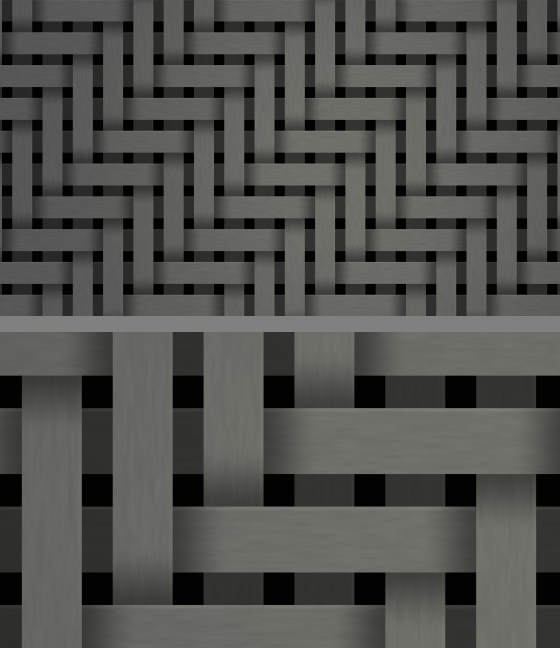
Top, the full canvas; bottom, a detail of the centre.
Write a Shadertoy shader that draws this pattern.

```glsl
// Herringbone twill of flat grey bands, three over and three under, on black.
// A shifted periodic distance gives each band's raised span; spans darken where
// they dive, and grain, lit rims and a broad soft light finish the surface.

const vec2 REPEATS = vec2(18.49, 9.632);    // bands across and down
const vec2 FIRST_BAND = vec2(0.734, 0.319); // centre of the first band, in cells
const vec2 HALF_WIDTH = vec2(0.33, 0.335);  // half band width, in cells
const float SPAN_HALF = 1.67;               // half length of a raised span
const float TWILL_PERIOD = 6.0;
const vec3 BACKING = vec3(0.008);

float hash(vec2 p) {
    vec3 q = fract(vec3(p.xyx) * 0.1031);
    q += dot(q, q.yzx + 33.33);
    return fract((q.x + q.y) * q.z);
}

float valueNoise(vec2 p) {
    vec2 i = floor(p), f = fract(p);
    f = f * f * (3.0 - 2.0 * f);
    float low = mix(hash(i), hash(i + vec2(1.0, 0.0)), f.x);
    float high = mix(hash(i + vec2(0.0, 1.0)), hash(i + vec2(1.0)), f.x);
    return mix(low, high, f.y);
}

// Distance along a band from the middle of its nearest raised span
float spanDistance(float position) {
    return abs(mod(position, TWILL_PERIOD) - 0.5 * TWILL_PERIOD);
}

// Raised spans fade towards their ends; sunken parts stay dim
float spanShade(float distanceFromMiddle) {
    float inside = SPAN_HALF - distanceFromMiddle;
    float raised = mix(0.56, 1.0, smoothstep(-0.05, 0.62, inside));
    float sunken = 0.52 - 0.06 * smoothstep(0.0, 0.3, -inside);
    return inside > 0.0 ? raised : sunken;
}

// Brushed streaks running along a band, with a small tone shift per band
float brushedGrain(float along, float across, float band, float seed) {
    vec2 fibre = vec2(along * 4.0, across * 26.0 + band * 37.0 + seed);
    float streaks = valueNoise(fibre) + 0.6 * valueNoise(fibre * vec2(3.0, 2.1));
    float tone = hash(vec2(band + 20.0, seed)) - 0.5;
    return 1.0 + 0.055 * (streaks - 0.8) + 0.025 * tone;
}

// Thin highlight just inside one edge of a band
float litRim(float distanceFromEdge, float thickness) {
    return 1.0 - smoothstep(0.0, thickness, abs(distanceFromEdge - 0.5 * thickness));
}

float bandMask(float across, float halfWidth, float pixel) {
    return clamp((halfWidth - abs(across)) / pixel + 0.5, 0.0, 1.0);
}

// Broad light right of centre, cool grey fading into a warmer one
vec3 softLight(vec2 uv) {
    vec2 offset = uv - vec2(0.63, 0.48);
    float glow = exp(-7.0 * offset.x * offset.x - 1.8 * offset.y * offset.y);
    return mix(vec3(0.335, 0.335, 0.338), vec3(0.438, 0.438, 0.418), glow);
}

void mainImage(out vec4 fragColor, in vec2 fragCoord) {
    vec2 uv = fragCoord / iResolution.xy;
    vec2 pixel = REPEATS / iResolution.xy;

    // Cells count rightwards and downwards
    vec2 p = vec2(uv.x, 1.0 - uv.y) * REPEATS - FIRST_BAND;
    vec2 cell = floor(p + 0.5);
    vec2 q = p - cell;

    // Each row steps the weave by one column
    float rowSpan = spanDistance(p.x + cell.y + 1.0);
    float columnSpan = spanDistance(p.y + cell.x - 2.0);

    float rowTone = spanShade(rowSpan) * brushedGrain(p.x, q.y, cell.y, 5.0);
    float columnTone = spanShade(columnSpan) * brushedGrain(p.y, q.x, cell.x, 11.0);
    rowTone += 0.09 * litRim(q.y + HALF_WIDTH.y, 0.035);
    columnTone += 0.04 * litRim(HALF_WIDTH.x - q.x, 0.035);

    float rowMask = bandMask(q.y, HALF_WIDTH.y, pixel.y);
    float columnMask = bandMask(q.x, HALF_WIDTH.x, pixel.x);

    // Draw the lower band first, then the upper one
    vec3 light = softLight(uv);
    vec3 rowColor = light * rowTone;
    vec3 columnColor = light * columnTone;
    vec3 rowOnTop = mix(mix(BACKING, columnColor, columnMask), rowColor, rowMask);
    vec3 columnOnTop = mix(mix(BACKING, rowColor, rowMask), columnColor, columnMask);
    vec3 color = rowSpan < 1.5 ? rowOnTop : columnOnTop;

    fragColor = vec4(color, 1.0);
}
```
